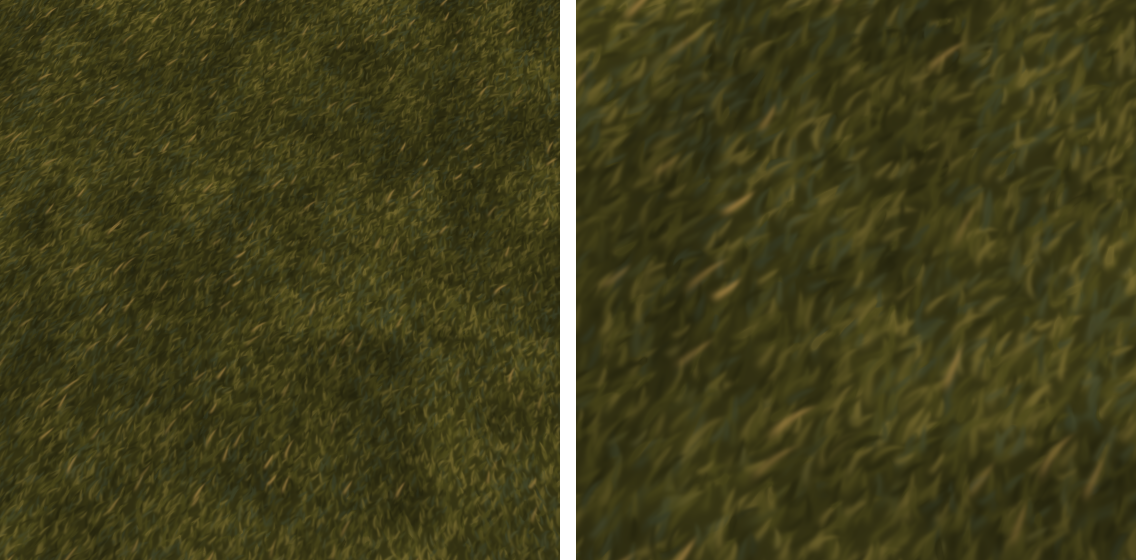
Left, the full canvas; right, a detail of the centre.
Give the GLSL for this texture, as a WebGL 1 fragment shader.

```glsl
precision highp float;
// A soft, dim meadow seen at a slant: layers of jittered cells each hold one
// curved blade, shrinking with distance. Smooth cellular noise tints broad
// patches, and a sparse last layer adds pale dry straws.
uniform vec2 u_resolution;

const vec3 SOIL = vec3(0.195, 0.188, 0.070);
const vec3 SHADOW = vec3(0.150, 0.147, 0.052);
const vec3 OLIVE = vec3(0.285, 0.272, 0.098);
const vec3 DRY = vec3(0.420, 0.375, 0.165);
const vec3 COOL = vec3(0.225, 0.255, 0.170);
const vec3 STRAW = vec3(0.610, 0.490, 0.250);
const int LAYERS = 6;

vec3 hash3(vec2 cell, float seed) {
  vec3 q = fract(vec3(cell.xyx + seed * 7.31) * vec3(0.1031, 0.1030, 0.0973));
  q += dot(q, q.yxz + 33.33);
  return fract((q.xxy + q.yzz) * q.zyx);
}

// Smooth cellular noise: distance-weighted mean of random cell values.
float patchNoise(vec2 p, float seed) {
  vec2 base = floor(p);
  float total = 0.0;
  float weight = 0.0;
  for (int j = -1; j <= 1; j++) {
    for (int i = -1; i <= 1; i++) {
      vec2 cell = base + vec2(float(i), float(j));
      vec3 rnd = hash3(cell, seed);
      vec2 d = p - cell - rnd.xy;
      float w = exp(-5.0 * dot(d, d));
      total += w * rnd.z;
      weight += w;
    }
  }
  return total / max(weight, 0.0001);
}

// Soft curved stroke around the origin; size holds half width, half length.
float blade(vec2 d, float angle, float bend, vec2 size) {
  float s = sin(angle);
  float c = cos(angle);
  vec2 q = vec2(c * d.x - s * d.y, s * d.x + c * d.y);
  float along = q.y / size.y;
  float across = (q.x - bend * q.y * q.y) / (size.x * (1.0 - 0.3 * along));
  float a2 = min(along * along, 4.0);
  return exp(-across * across - a2 * a2) * step(abs(along), 1.8);
}

// One blade per cell: returns mean tone, mean hue and coverage.
vec3 scatter(vec2 p, float seed, float lean, float spread, vec2 size, float density) {
  vec2 base = floor(p);
  vec2 traits = vec2(0.0);
  float cover = 0.0;
  for (int j = -1; j <= 1; j++) {
    for (int i = -1; i <= 1; i++) {
      vec2 cell = base + vec2(float(i), float(j));
      vec3 place = hash3(cell, seed);
      vec3 look = hash3(cell, seed + 19.7);
      float angle = lean + spread * (place.z - 0.5);
      vec2 grown = size * vec2(1.0, 0.65 + 0.45 * look.z);
      float m = blade(p - cell - place.xy, angle, 0.8 * (look.z - 0.5), grown);
      m *= step(fract(look.z * 17.0), density);
      traits += look.xy * m;
      cover += m;
    }
  }
  return vec3(traits / max(cover, 0.0001), min(cover, 1.0));
}

vec3 bladeColour(float tone, float hue) {
  vec3 c = mix(SHADOW, OLIVE, smoothstep(0.0, 0.6, tone));
  c = mix(c, DRY, smoothstep(0.6, 1.0, tone));
  return mix(c, COOL, 0.75 * smoothstep(0.72, 0.95, hue));
}

void main() {
  vec2 uv = gl_FragCoord.xy / u_resolution.y;

  // Perspective: the ground gets denser towards the top.
  float depth = uv.y;
  vec2 ground = vec2((uv.x - 0.5) * (1.0 + 0.7 * depth), depth + 0.35 * depth * depth);
  float lean = mix(0.38, 0.72, smoothstep(0.0, 0.8, depth));

  // Broad patches of light and of cooler green.
  float light = 0.6 * patchNoise(ground * 7.0, 3.0) + 0.4 * patchNoise(ground * 17.0, 5.0) - 0.5;
  float cool = patchNoise(ground * 12.0, 8.0) - 0.5;

  // Overlapping grass layers, finer as they stack up.
  vec3 colour = SOIL;
  for (int n = 0; n < LAYERS; n++) {
    float k = float(n);
    vec2 p = ground * (31.0 + 4.0 * k) + vec2(3.7, 5.3) * k + 60.0;
    vec3 b = scatter(p, 11.0 + 3.0 * k, lean, 1.3, vec2(0.14, 0.58), 1.0);
    vec3 tint = bladeColour(clamp(b.x + 0.35 * light, 0.0, 1.0), b.y + 0.35 * cool);
    colour = mix(colour, tint, 0.72 * b.z);
  }
  colour *= 1.0 + 0.35 * light;

  // Sparse bright straws.
  vec3 straw = scatter(ground * 18.0 + 40.0, 71.0, lean + 0.12, 0.6, vec2(0.058, 0.33), 0.27);
  colour = mix(colour, STRAW, straw.z * mix(0.35, 0.8, straw.x));

  gl_FragColor = vec4(colour, 1.0);
}
```
